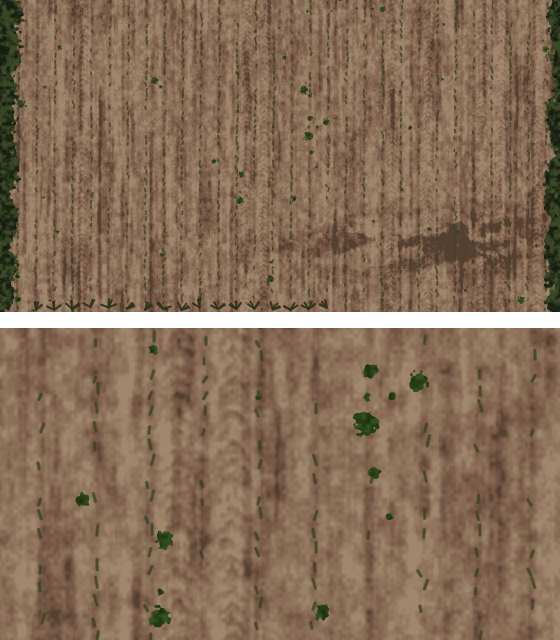
Top, the full canvas; bottom, a detail of the centre.
Give the GLSL for this texture, as a WebGL 1 fragment shader.

```glsl
precision highp float;
// Aerial view of a ploughed field: seedling rows, tyre tracks, weeds and grassy margins.
uniform vec2 u_resolution;

const float PITCH = 0.0325; // distance between crop rows, canvas width = 1

float hash(vec2 p) {
  vec3 q = fract(p.xyx * vec3(0.1031, 0.1030, 0.0973));
  q += dot(q, q.yzx + 33.33);
  return fract((q.x + q.y) * q.z);
}

float noise(vec2 p) {
  vec2 i = floor(p), f = fract(p);
  f = f * f * (3.0 - 2.0 * f);
  return mix(mix(hash(i), hash(i + vec2(1, 0)), f.x),
             mix(hash(i + vec2(0, 1)), hash(i + vec2(1, 1)), f.x), f.y);
}

float fbm(vec2 p) {
  float sum = 0.0, amp = 0.533;
  for (int i = 0; i < 4; i++) {
    sum += amp * noise(p);
    p = mat2(1.6, 0.3, -0.3, 1.6) * p * 1.25 + 17.3;
    amp *= 0.5;
  }
  return sum;
}

float segment(vec2 p, vec2 tip) {
  return length(p - tip * clamp(dot(p, tip) / dot(tip, tip), 0.0, 1.0));
}

float cluster(vec2 p, vec2 center, vec2 size) {
  vec2 d = (p - center) / size;
  return exp(-dot(d, d));
}

vec3 soilColor(float tone) {
  vec3 c = mix(vec3(0.33, 0.25, 0.19), vec3(0.46, 0.34, 0.27), smoothstep(0.0, 0.3, tone));
  c = mix(c, vec3(0.54, 0.43, 0.34), smoothstep(0.25, 0.58, tone));
  return mix(c, vec3(0.63, 0.53, 0.43), smoothstep(0.5, 0.9, tone));
}

// Furrows, clods, tyre treads and washed-out patches
float soilTone(vec2 p, float row) {
  float lane = fract(row), id = floor(row);
  float clods = fbm(p * vec2(150.0, 110.0)) - 0.5;
  float streaks = fbm(vec2(p.x * 130.0, p.y * 5.0)) - 0.5;
  float grain = noise(p * 420.0) - 0.5;
  float tone = 0.64 + 0.75 * clods + 0.65 * streaks + 0.24 * grain;

  float side = 0.2 + 0.6 * hash(vec2(id, 3.0)) + 0.08 * (noise(vec2(id * 7.0, p.y * 25.0)) - 0.5);
  float broken = smoothstep(0.3, 0.65, noise(vec2(id * 9.0, p.y * 14.0)));
  tone -= 0.32 * broken * (1.0 - smoothstep(0.03, 0.15, abs(lane - side)));
  tone -= 0.14 * (1.0 - smoothstep(0.03, 0.13, abs(fract(row + 0.5) - 0.5)));

  float track = step(hash(vec2(id, 11.0)), 0.4) * (1.0 - smoothstep(0.2, 0.32, abs(lane - 0.5)));
  tone += 0.1 * track * sin(6.283 * (p.y * 105.0 + abs(lane - 0.5) * 2.5 + clods));

  float patches = smoothstep(0.54, 0.68, fbm(p * vec2(55.0, 11.0) + 4.0));
  float swirl = fbm(p * vec2(16.0, 48.0) + 2.5 * fbm(p * 22.0));
  float washed = cluster(p, vec2(0.78, 0.125), vec2(0.27, 0.055));
  return tone - 0.24 * patches - 0.65 * washed * smoothstep(0.36, 0.62, swirl);
}

// Small tilted seedlings with gaps along each row
float seedlings(vec2 p, float row, float aa) {
  float id = floor(row + 0.5), cover = 0.0;
  vec2 q = vec2((row - id) * PITCH, p.y / 0.0105);
  for (int j = -1; j <= 1; j++) {
    vec2 cell = vec2(id, floor(q.y) + float(j));
    float h = hash(cell + 40.0);
    float present = step(hash(cell), 0.25 + 0.65 * noise(vec2(id * 5.0, p.y * 9.0)));
    vec2 d = vec2(q.x - 0.003 * (h - 0.5), (q.y - cell.y - 0.3 - 0.4 * h) * 0.0105);
    vec2 leaf = vec2(0.004 * (hash(cell + 9.0) - 0.5), 0.003 + 0.003 * h);
    cover = max(cover, present * (1.0 - smoothstep(0.0003, 0.0009 + aa, segment(d, leaf))));
  }
  return cover;
}

// Round ragged weeds, scattered and gathered in clusters
float weeds(vec2 p, float aa) {
  float cover = 0.0;
  for (int k = 0; k < 9; k++) {
    vec2 cell = floor(p / 0.014) + vec2(mod(float(k), 3.0), floor(float(k) / 3.0)) - 1.0;
    vec2 center = (cell + 0.2 + 0.6 * vec2(hash(cell + 5.0), hash(cell + 23.0))) * 0.014;
    float density = 0.014 + 0.75 * cluster(center, vec2(0.558, 0.36), vec2(0.014, 0.055))
      + 0.7 * cluster(center, vec2(0.425, 0.205), vec2(0.013, 0.03))
      + 0.6 * cluster(center, vec2(0.565, 0.13), vec2(0.022, 0.018))
      + 0.5 * cluster(center, vec2(0.645, 0.54), vec2(0.06, 0.012));
    float size = hash(cell + 71.0);
    float radius = 0.0018 + 0.0055 * size * size * size;
    float d = length(p - center) - radius * (0.6 + 0.8 * noise(p * 500.0));
    cover = max(cover, step(hash(cell + 90.0), density) * (1.0 - smoothstep(-aa, aa, d)));
  }
  return cover;
}

// Larger plants with fanned leaves at the lower headland
float headland(vec2 p, float row, float aa) {
  float id = floor(row + 0.5), cover = 0.0;
  vec2 q = vec2((row - id) * PITCH, p.y - 0.003 - 0.006 * hash(vec2(id, 8.0)));
  for (int k = 0; k < 4; k++) {
    float angle = 0.3 + 2.5 * hash(vec2(id, float(k) + 60.0));
    vec2 leaf = 0.014 * vec2(cos(angle), sin(angle));
    cover = max(cover, 1.0 - smoothstep(0.0006, 0.0012 + aa, segment(q, leaf)));
  }
  return cover * step(0.06, p.x) * step(p.x, 0.59);
}

void main() {
  vec2 p = gl_FragCoord.xy / u_resolution.x;
  float aa = 1.0 / u_resolution.x;
  float row = (p.x - 0.488 - 0.006 * (p.y - 0.28) + 0.0015 * (noise(p * vec2(5.0, 16.0)) - 0.5)) / PITCH;
  vec3 color = soilColor(soilTone(p, row));

  float leafShade = noise(p * 380.0);
  color = mix(color, vec3(0.22, 0.25, 0.14), 0.8 * seedlings(p, row, aa));
  color = mix(color, mix(vec3(0.10, 0.17, 0.07), vec3(0.22, 0.34, 0.13), leafShade), weeds(p, aa));
  color = mix(color, vec3(0.16, 0.17, 0.10), 0.9 * headland(p, row, aa));

  // Grass margins with ragged borders
  float ragged = 0.035 * (fbm(p * 38.0) - 0.5) + 0.012 * (noise(p * 190.0) - 0.5);
  float inside = max(mix(0.020, 0.036, p.y / 0.56) - p.x, p.x - 0.981) + ragged;
  float tuft = fbm(p * 140.0);
  vec3 grass = mix(vec3(0.09, 0.11, 0.07), vec3(0.23, 0.29, 0.15), smoothstep(0.25, 0.72, tuft));
  color = mix(color, grass, smoothstep(-0.002, 0.002, inside));
  gl_FragColor = vec4(color, 1.0);
}
```
